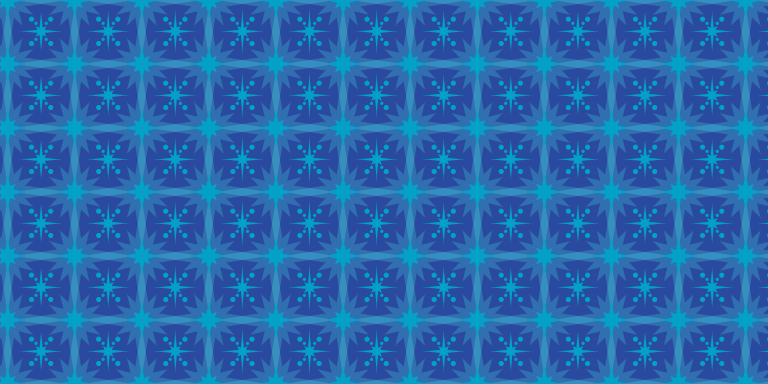
A Shadertoy shader for this pattern:

```glsl
// Blue tile lattice: broad translucent stars sit on the grid nodes and overlap
// in pale lenses, with small cyan stars on the nodes and dotted stars in the cells.
// Every star is a union of tapered spikes, folded into one quadrant by symmetry.

const float ROWS = 6.0;                     // cells over the canvas height
const vec2 CELL = vec2(1.0485, 1.0);        // cell size, in row heights
const vec2 GRID_ORIGIN = vec2(0.118, 0.0);  // first lattice node

const vec3 NAVY = vec3(0.16, 0.29, 0.62);
const vec3 BLUE = vec3(0.19, 0.44, 0.69);
const vec3 PALE = vec3(0.21, 0.56, 0.75);
const vec3 CYAN = vec3(0.01, 0.63, 0.78);

// Coverage of a signed distance, smoothed over one pixel
float fill(float d, float pixel) {
    return clamp(0.5 - d / pixel, 0.0, 1.0);
}

// Spike from the origin along an angle, tapering from halfWidth to a tip
float spike(vec2 p, float angle, float len, float halfWidth) {
    float c = cos(angle), s = sin(angle);
    vec2 q = vec2(c * p.x + s * p.y, c * p.y - s * p.x);
    float taper = halfWidth / len;
    return (abs(q.y) - halfWidth + taper * q.x) / sqrt(1.0 + taper * taper);
}

// Four spikes along the axes, with separate reach in x and y
float cross4(vec2 p, vec2 reach, float halfWidth) {
    vec2 q = abs(p);
    return min(spike(q, 0.0, reach.x, halfWidth),
               spike(q.yx, 0.0, reach.y, halfWidth));
}

// Eight points: axis spikes plus shorter diagonal ones
float star8(vec2 p, vec2 reach, float axisWidth, float diagReach, float diagWidth) {
    float diagonal = spike(abs(p), radians(45.0), diagReach, diagWidth);
    return min(cross4(p, reach, axisWidth), diagonal);
}

// Twelve points: long axis arms and two short spikes in each quadrant
float latticeStar(vec2 p) {
    vec2 q = abs(p);
    float pair = min(spike(q, radians(30.0), 0.46, 0.135),
                     spike(q, radians(60.0), 0.46, 0.135));
    return min(cross4(p, vec2(0.917, 0.89), 0.145), pair);
}

// Star in the cell centre with a large and a small dot in each quadrant
float cellOrnament(vec2 p) {
    vec2 q = abs(p);
    float dots = min(length(q - vec2(0.15, 0.19)) - 0.040,
                     length(q - vec2(0.08, 0.125)) - 0.025);
    return min(star8(p, vec2(0.29, 0.30), 0.030, 0.115, 0.048), dots);
}

void mainImage(out vec4 fragColor, in vec2 fragCoord) {
    float pixel = ROWS / iResolution.y;
    vec2 p = fragCoord * pixel - GRID_ORIGIN;
    vec2 local = mod(p, CELL);

    // Gather the stars on the four corners of this cell
    float layers = 0.0;
    float nodeDistance = 1.0;
    for (int i = 0; i < 4; i++) {
        vec2 corner = CELL * vec2(float(i % 2), float(i / 2));
        vec2 q = local - corner;
        layers += fill(latticeStar(q), pixel);
        nodeDistance = min(nodeDistance,
            star8(q, vec2(0.281, 0.281), 0.060, 0.177, 0.086));
    }

    // Stack: ground, lattice, overlaps, then cyan ornaments
    vec3 color = mix(NAVY, BLUE, min(layers, 1.0));
    color = mix(color, PALE, clamp(layers - 1.0, 0.0, 1.0));
    vec2 centre = 0.5 * CELL + vec2(0.0, 0.01);
    float ornament = min(nodeDistance, cellOrnament(local - centre));
    color = mix(color, CYAN, fill(ornament, pixel));

    fragColor = vec4(color, 1.0);
}
```
